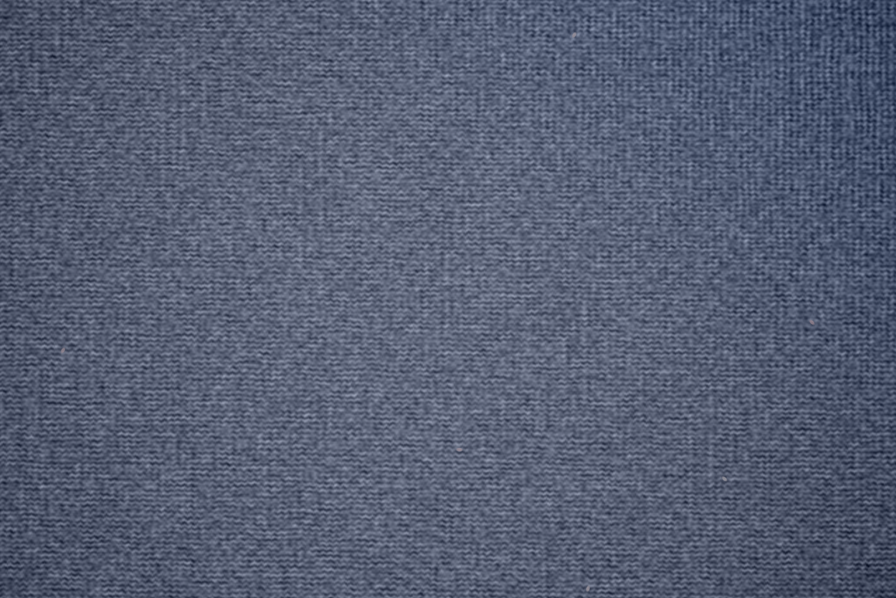
Write a WebGL 1 fragment shader that draws this texture.

```glsl
precision highp float;
// Fine slate-blue knitted cloth under a soft central light.
// Slightly wavering courses and wales of stitches are broken up by
// gradient noise for the fibres, with a few pale specks of lint on top.

uniform vec2 u_resolution;

const float TAU = 6.28318;

vec2 hash2(vec2 p) {
  vec2 k = vec2(dot(p, vec2(127.1, 311.7)), dot(p, vec2(269.5, 183.3)));
  return fract(sin(k) * 43758.55);
}

vec2 gradientAt(vec2 cell) {
  float angle = TAU * hash2(cell).x;
  return vec2(cos(angle), sin(angle));
}

float gradientNoise(vec2 p) {
  vec2 i = floor(p), f = fract(p);
  vec2 fade = f * f * f * (f * (f * 6.0 - 15.0) + 10.0);
  vec2 e = vec2(1.0, 0.0);
  float a = dot(gradientAt(i), f);
  float b = dot(gradientAt(i + e.xy), f - e.xy);
  float c = dot(gradientAt(i + e.yx), f - e.yx);
  float d = dot(gradientAt(i + e.xx), f - e.xx);
  return mix(mix(a, b, fade.x), mix(c, d, fade.x), fade.y);
}

// Brightness of the knit: slanted loops in rows, with faint upright ribs.
float knit(vec2 p, float ribbing) {
  vec2 q = p * vec2(86.0, 112.0);
  q.y += 1.6 * p.x;
  q += 0.45 * vec2(gradientNoise(p * 13.0), gradientNoise(p * 19.0 + 40.0));
  float slant = 0.6 * abs(fract(q.x) - 0.5);
  float course = sin(TAU * (q.y + slant));
  float wale = sin(TAU * q.x);
  float wear = 1.0 + 1.1 * gradientNoise(p * vec2(30.0, 45.0) + 7.0);
  return wear * (mix(0.062, 0.042, ribbing) * course
               + mix(0.014, 0.052, ribbing) * wale);
}

// Fibre texture, from single grains to broad mottling.
float fibres(vec2 p) {
  float grain = gradientNoise(p * vec2(118.0, 157.0) + 3.3);
  float tufts = gradientNoise(p * vec2(52.0, 73.0) + 17.7);
  float mottle = gradientNoise(p * vec2(9.0, 14.0) + 61.0);
  return 0.17 * grain + 0.10 * tufts + 0.025 * mottle;
}

// Coverage of one small, tilted speck of lint.
float lint(vec2 p, vec2 centre, float angle) {
  vec2 d = p - centre;
  float c = cos(angle), s = sin(angle);
  d = vec2(c * d.x + s * d.y, c * d.y - s * d.x);
  return 1.0 - smoothstep(0.4, 1.3, length(d / vec2(0.0055, 0.0032)));
}

void main() {
  vec2 uv = gl_FragCoord.xy / u_resolution;
  vec2 p = gl_FragCoord.xy / u_resolution.y;
  float aspect = u_resolution.x / u_resolution.y;

  // Light falls off towards the sides; ribs show at the upper right.
  vec2 away = uv - vec2(0.47, 0.53);
  float light = 0.043 - dot(away * away, vec2(0.36, 0.16));
  float ribbing = smoothstep(0.95, 1.75, uv.x + 0.8 * uv.y);

  vec3 slate = vec3(0.335, 0.370, 0.456);
  vec3 blueShift = vec3(-0.020, 0.000, 0.024);
  vec3 color = slate + light + knit(p, ribbing) + fibres(p);
  color += blueShift * (ribbing - 0.25);

  // Scattered lint, from grey to faintly pink.
  for (int i = 0; i < 6; i++) {
    vec2 seed = hash2(vec2(float(i) + 2.0, 8.0));
    vec2 tint = hash2(vec2(float(i) + 5.0, 31.0));
    vec3 lintColor = mix(vec3(0.66, 0.68, 0.70), vec3(0.62, 0.52, 0.56), tint.x);
    float cover = lint(p, seed * vec2(aspect, 1.0), TAU * tint.y);
    color = mix(color, lintColor, 0.75 * cover);
  }

  gl_FragColor = vec4(clamp(color, 0.0, 1.0), 1.0);
}
```
